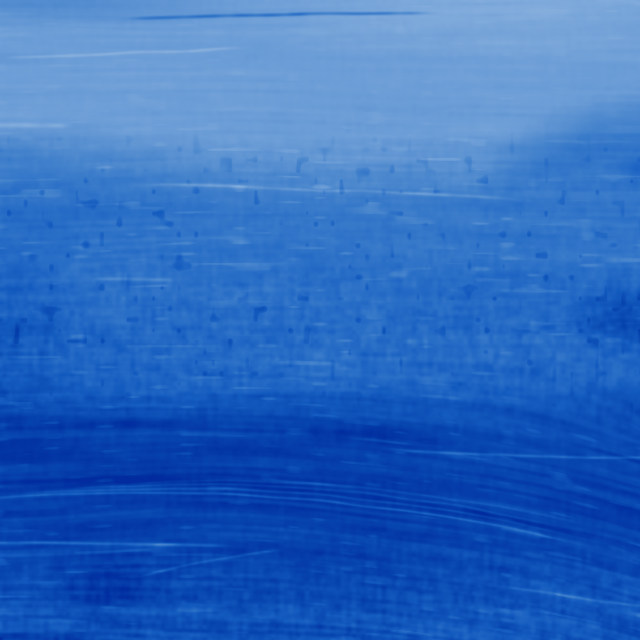
This texture is drawn by a Shadertoy shader. Its source:

```glsl
// Blue acrylic paint on canvas: pale top, woven middle, dark curved brush strokes below

float hash(vec2 p) {
    vec3 q = fract(vec3(p.xyx) * 0.1031);
    q += dot(q, q.yzx + 33.33);
    return fract((q.x + q.y) * q.z);
}

float noise(vec2 p) {
    vec2 i = floor(p), f = fract(p);
    f = f * f * (3.0 - 2.0 * f);
    return mix(mix(hash(i), hash(i + vec2(1, 0)), f.x),
               mix(hash(i + vec2(0, 1)), hash(i + vec2(1, 1)), f.x), f.y);
}

// Signed noise in -1..1
float grain(vec2 p) { return noise(p) * 2.0 - 1.0; }

float fbm(vec2 p) {
    float sum = 0.0, amp = 0.5;
    for (int i = 0; i < 4; i++) {
        sum += amp * grain(p);
        p = p * 2.03 + 17.1;
        amp *= 0.5;
    }
    return sum;
}

// Soft elliptical patch
float blot(vec2 p, vec2 center, vec2 size) {
    vec2 d = (p - center) / size;
    return exp(-dot(d, d));
}

// Thin bristle mark from a to b, lifted by arch at its middle
float bristle(vec2 p, vec2 a, vec2 b, float arch, float width) {
    float s = (p.x - a.x) / (b.x - a.x);
    float y = mix(a.y, b.y, s) + arch * 4.0 * s * (1.0 - s);
    y += 0.0015 * grain(vec2(p.x * 14.0, a.y * 91.0));
    float ends = smoothstep(0.0, 0.15, s) * smoothstep(1.0, 0.8, s);
    float broken = 0.55 + 0.45 * noise(vec2(p.x * 45.0, a.y * 73.0));
    float d = (p.y - y) / width;
    return exp(-d * d) * ends * broken;
}

// Blue paint ramp, tone 0 (deep) to 5 (pale)
vec3 paint(float tone) {
    vec3 ramp[6] = vec3[6](vec3(0.01, 0.20, 0.64), vec3(0.03, 0.28, 0.69),
                           vec3(0.08, 0.36, 0.75), vec3(0.17, 0.44, 0.78),
                           vec3(0.28, 0.52, 0.80), vec3(0.43, 0.62, 0.84));
    tone = clamp(tone, -0.4, 5.6);
    int i = int(clamp(floor(tone), 0.0, 4.0));
    return mix(ramp[i], ramp[i + 1], tone - float(i));
}

void mainImage(out vec4 fragColor, in vec2 fragCoord) {
    vec2 p = fragCoord / iResolution.xy;
    float low = smoothstep(0.48, 0.30, p.y);
    float high = smoothstep(0.70, 0.82, p.y);
    float middle = (1.0 - low) * (1.0 - high);

    // Brush direction droops to the right in the lower strokes
    float droop = low * (0.11 * p.x * p.x * p.x - 0.02 * p.x);
    vec2 flow = vec2(p.x, p.y + droop + 0.008 * grain(p * vec2(3, 5)));

    // Broad vertical tone bands with uneven borders
    float edge = p.y + 0.03 * fbm(p * vec2(4, 14));
    float pale = edge - 0.035 * (1.0 - smoothstep(0.0, 0.4, p.x))
                      - 0.10 * smoothstep(0.70, 1.0, p.x);
    float tone = 1.25 - 0.75 * smoothstep(0.02, 0.20, edge)
               + 2.15 * smoothstep(0.28, 0.44, edge)
               + 0.60 * smoothstep(0.44, 0.66, edge)
               + 1.70 * smoothstep(0.66, 0.79, pale);

    // Darker sides, corner shading and patches
    tone -= 0.9 * blot(p, vec2(0.0, 0.46), vec2(0.11, 0.12));
    tone -= 0.5 * blot(p, vec2(0.0, 0.66), vec2(0.16, 0.07));
    tone -= 1.8 * blot(p + 0.02 * fbm(p * 30.0), vec2(0.99, 0.50), vec2(0.075, 0.05));
    tone -= 1.0 * blot(p, vec2(1.0, 0.735), vec2(0.03, 0.02));
    tone -= 0.8 * blot(p, vec2(0.16, 0.07), vec2(0.07, 0.04));
    tone -= 0.7 * blot(p, vec2(0.08, 0.99), vec2(0.22, 0.025));
    tone += 0.5 * blot(p, vec2(0.80, 0.99), vec2(0.40, 0.06));
    tone += 0.5 * blot(p, vec2(0.85, 0.07), vec2(0.25, 0.08));

    // Long streaks following the brush
    float streaks = fbm(flow * vec2(2.5, 45)) + 0.6 * grain(flow * vec2(5, 170));
    tone += streaks * (0.18 + 0.55 * low + 0.12 * middle);
    tone += 0.3 * fbm(p * vec2(5, 9)) * (1.0 - 0.6 * high);

    // Canvas weave, strongest where the paint is thin
    float weave = 0.6 * grain(p * vec2(125, 45)) + 0.6 * grain(p * vec2(42, 135))
                + 0.4 * grain(p * 150.0);
    float thin = middle * (0.20 + 0.38 * smoothstep(0.68, 0.42, p.y))
               + low * (0.25 + 0.35 * smoothstep(0.20, 0.05, p.y)) + 0.07 * high;
    tone += weave * thin;
    float pits = smoothstep(0.80, 0.97, noise(p * vec2(75, 60) + 40.0));
    tone -= pits * middle * 0.9;
    float flecks = smoothstep(0.76, 0.98, noise(flow * vec2(24, 125) + 9.0));
    tone += flecks * (0.75 * middle + 0.8 * low + 0.15 * high);

    // Dark sweeps: two below the middle and one near the top
    tone -= 1.0 * bristle(p, vec2(-0.15, 0.33), vec2(0.80, 0.29), 0.025, 0.012);
    tone -= 0.9 * bristle(p, vec2(-0.15, 0.235), vec2(1.0, 0.145), 0.05, 0.009);
    tone -= 2.2 * bristle(p, vec2(0.18, 0.970), vec2(0.70, 0.980), 0.002, 0.0028);

    // Fan of pale arcs left by the bristles
    for (int i = 0; i < 4; i++) {
        float k = float(i);
        tone += (1.9 - 0.3 * k) * bristle(p, vec2(-0.08 + 0.07 * k, 0.215 + 0.008 * k),
            vec2(0.97, 0.135 + 0.010 * k), 0.047 - 0.003 * k, 0.0022);
    }

    // Single pale ridges
    tone += 2.4 * bristle(p, vec2(-0.10, 0.154), vec2(0.40, 0.146), 0.0, 0.0028);
    tone += 1.8 * bristle(p, vec2(0.58, 0.300), vec2(1.10, 0.287), -0.006, 0.0025);
    tone += 1.5 * bristle(p, vec2(0.21, 0.095), vec2(0.45, 0.142), 0.006, 0.0025);
    tone += 1.4 * bristle(p, vec2(0.78, 0.085), vec2(1.05, 0.045), 0.0, 0.0025);
    tone += 1.2 * bristle(p, vec2(0.20, 0.712), vec2(0.85, 0.685), 0.004, 0.0028);
    tone += 1.2 * bristle(p, vec2(0.14, 0.566), vec2(0.28, 0.561), 0.0, 0.0030);
    tone += 0.9 * bristle(p, vec2(0.00, 0.910), vec2(0.40, 0.925), 0.0, 0.0025);
    tone += 0.8 * bristle(p, vec2(-0.05, 0.804), vec2(0.12, 0.804), 0.0, 0.0040);

    fragColor = vec4(paint(tone), 1.0);
}
```
